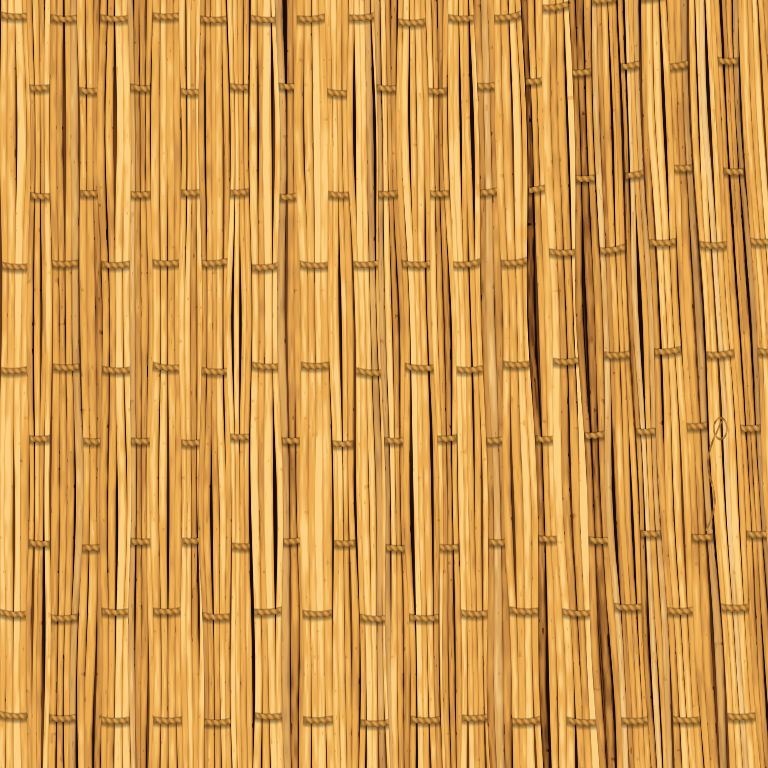
Reproduce this texture procedurally as a Shadertoy shader.

```glsl
// Sunlit reed screen: thin stems gathered into bundles, alternately wide and narrow.
// Each bundle is pinched by pairs of twisted twine ties, staggered by half a period
// between neighbours; stems are shaded cylinders layered over a dark gap.

const float BUNDLES = 30.4;      // bundles across the canvas
const float TIE_PERIOD = 0.456;  // height from one pair of ties to the next
const float TIE_START = 0.131;   // centre of the lowest pair on wide bundles
const float PAIR_HALF = 0.068;   // half the distance between paired ties
const float TIE_RADIUS = 0.0040; // half thickness of the twine
const float LEAN = 0.06;         // sideways lean, growing to the right
const float ROW_RISE = 0.04;     // lift of the tie rows at the right
const float WANDER = 0.15;       // stem drift, in bundle widths
const float ROUNDNESS = 0.43;    // darkening towards the stem edges
const int MAX_STEMS = 6;

const vec3 GAP = vec3(0.10, 0.045, 0.025);
const vec3 UMBER = vec3(0.40, 0.23, 0.10);
const vec3 BROWN = vec3(0.62, 0.40, 0.18);
const vec3 TAN = vec3(0.80, 0.56, 0.27);
const vec3 GOLD = vec3(0.93, 0.68, 0.32);
const vec3 CREAM = vec3(0.99, 0.82, 0.51);
const vec3 TWINE_DARK = vec3(0.46, 0.28, 0.10);
const vec3 TWINE_LIGHT = vec3(0.88, 0.64, 0.30);

float hash(vec2 p) {
    vec3 q = fract(p.xyx * 0.1031);
    q += dot(q, q.yzx + 33.33);
    return fract((q.x + q.y) * q.z);
}

float noise(vec2 p) {
    vec2 i = floor(p), f = fract(p);
    f = f * f * (3.0 - 2.0 * f);
    return mix(mix(hash(i), hash(i + vec2(1, 0)), f.x),
               mix(hash(i + vec2(0, 1)), hash(i + vec2(1, 1)), f.x), f.y);
}

// Straw colour from shadow (0) to highlight (1)
vec3 straw(float tone) {
    vec3 c = mix(GAP, UMBER, smoothstep(-0.06, 0.10, tone));
    c = mix(c, BROWN, smoothstep(0.10, 0.235, tone));
    c = mix(c, TAN, smoothstep(0.235, 0.445, tone));
    c = mix(c, GOLD, smoothstep(0.445, 0.70, tone));
    return mix(c, CREAM, smoothstep(0.70, 0.97, tone));
}

// Layers one bundle over col; q = (bundle units across, row height)
vec3 drawBundle(vec3 col, vec2 q, float id, vec2 aa) {
    float narrow = mod(id, 2.0);
    float rowY = q.y - TIE_START - narrow * 0.5 * TIE_PERIOD;
    float pinch = 0.5 + 0.5 * cos(6.28318 * rowY / TIE_PERIOD);
    float halfWidth = mix(0.64, 0.49, narrow) - 0.12 * pinch;
    halfWidth *= 0.97 + 0.10 * hash(vec2(id, 3.0));
    float sway = 0.20 * (noise(vec2(q.y * 2.5, id * 0.35 + 70.0)) - 0.5);
    float x = q.x - id - 0.55 - 0.10 * (hash(vec2(id, 9.0)) - 0.5) - sway;

    // Position relative to the nearest tie
    float cell = floor(rowY / TIE_PERIOD + 0.5);
    float r = rowY - cell * TIE_PERIOD;
    float side = r < 0.0 ? -1.0 : 1.0;
    vec2 tieSeed = vec2(id * 2.0 + side, cell + 40.0);
    float v = r - side * PAIR_HALF - 0.010 * (hash(tieSeed) - 0.5);
    v -= x * 0.006 * (hash(tieSeed + 17.0) - 0.5) + 0.0016 * (x * x * 4.0 - 0.5);
    float tieHalf = halfWidth - 0.05;
    float reach = 1.0 - smoothstep(tieHalf - 0.04, tieHalf + 0.05, abs(x));
    float shadow = smoothstep(-0.011, -0.004, v) * (1.0 - smoothstep(0.003, 0.006, v));

    // Stems
    float count = 4.0 - narrow + step(0.45, hash(vec2(id, 5.0)));
    for (int s = 0; s < MAX_STEMS; s++) {
        if (float(s) >= count) break;
        float seed = id * 8.0 + float(s) + 100.0;
        float drift = WANDER * (noise(vec2(q.y * 3.5, seed)) - 0.5) * (1.3 - pinch);
        float center = ((float(s) + 0.5) / count * 2.0 - 1.0) * halfWidth + drift;
        float radius = halfWidth / count * mix(0.92, 1.14, hash(vec2(seed, 2.0)));
        float d = (x - center) / radius;
        float cover = 1.0 - smoothstep(-0.5, 0.5, (abs(d) - 1.0) * radius / aa.x);
        if (cover <= 0.0) continue;

        float pick = hash(vec2(seed, 11.0));
        float tone = mix(mix(0.56, 0.98, pick), mix(0.42, 0.90, pick), narrow);
        tone -= 0.20 * step(0.90, hash(vec2(seed, 21.0)));
        tone += 0.24 * (noise(vec2(q.y * 10.0, seed + 300.0)) - 0.5);
        tone += 0.24 * (noise(vec2(d * 2.0 + seed * 5.0, q.y * 45.0)) - 0.5);
        tone += 0.03 - ROUNDNESS * pow(abs(d + 0.15), 2.5);
        float blemish = noise(vec2(d * 1.2 + seed * 7.0, q.y * 90.0));
        tone -= 0.18 * smoothstep(0.88, 0.98, blemish);
        vec3 stem = straw(tone);
        float gray = 0.28 * step(0.94 - 0.16 * narrow, hash(vec2(seed, 31.0)));
        stem = mix(stem, dot(stem, vec3(0.33)) * vec3(1.12, 0.92, 0.72), gray);
        col = mix(col, stem * (1.0 - 0.38 * shadow), cover);
    }

    // Twisted twine
    float twist = 0.5 + 0.5 * sin(x * 24.0 + v * 420.0 + tieSeed.x);
    float roundness = 1.0 - pow(min(abs(v - 0.0008) / TIE_RADIUS, 1.0), 2.0);
    vec3 twine = mix(TWINE_DARK, TWINE_LIGHT, twist * 0.5 + roundness * 0.5);
    float radius = TIE_RADIUS * (0.82 + 0.2 * twist);
    float band = 1.0 - smoothstep(-0.5, 0.5, (abs(v) - radius) / aa.y);
    return mix(col, twine, band * reach);
}

// Distance to a loose end of twine hanging in a curl
float looseCord(vec2 p) {
    float t = clamp((p.y - 0.31) / 0.14, 0.0, 1.0);
    float strand = length(p - vec2(0.920 + 0.014 * t + 0.007 * sin(t * 7.0), 0.31 + 0.14 * t));
    return min(strand, abs(length((p - vec2(0.938, 0.442)) * vec2(1.3, 0.8)) - 0.011));
}

void mainImage(out vec4 fragColor, in vec2 fragCoord) {
    vec2 p = fragCoord / iResolution.xy;
    vec2 aa = vec2(BUNDLES, 1.0) / iResolution.xy;
    vec2 q = vec2((p.x - LEAN * p.x * p.x * (0.5 - p.y)) * BUNDLES,
                  p.y * (1.0 - ROW_RISE * smoothstep(0.55, 0.95, p.x)));
    // Shaded stems half hidden in the gaps
    float behind = smoothstep(0.40, 0.80, noise(vec2(q.x * 5.0, q.y * 4.0)));
    vec3 col = mix(GAP, UMBER, behind);
    for (int k = -1; k <= 1; k++)
        col = drawBundle(col, q, floor(q.x) + float(k), aa);
    float cord = 1.0 - smoothstep(-0.5, 0.5, (looseCord(p) - 0.0014) / aa.y);
    col = mix(col, mix(TWINE_DARK, TWINE_LIGHT, noise(p * 220.0)), cord * 0.85);
    fragColor = vec4(col, 1.0);
}
```
